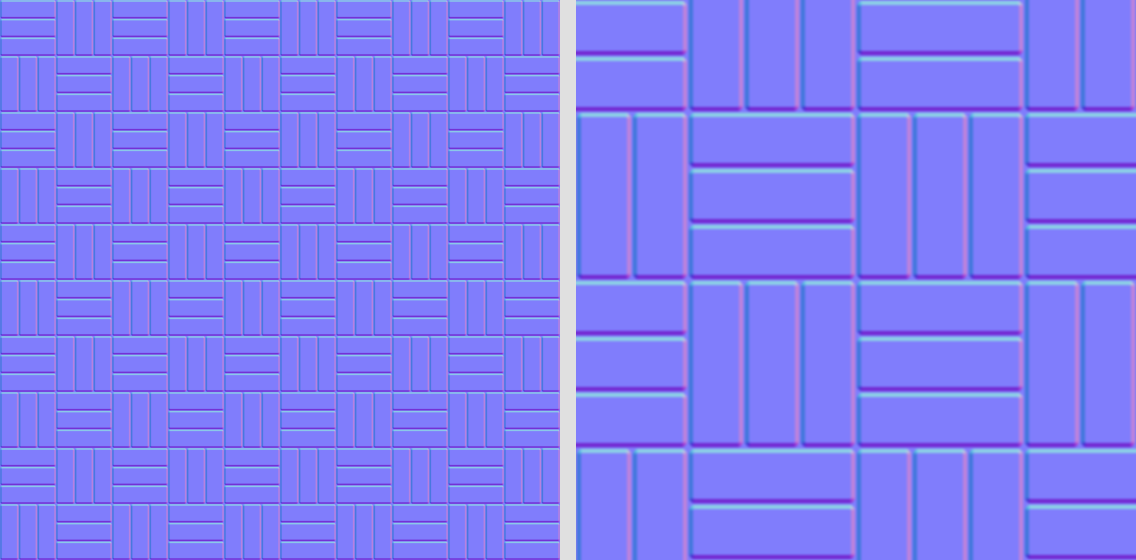
Left: the whole. Right: its middle third, enlarged.
Write a three.js fragment shader that draws this texture map.

```glsl
// Tangent-space normal map of basket-weave parquet: blocks of three planks in alternating directions
#define BLOCKS 10.0
#define PLANKS 3.0
// Lengths below are in block widths
#define GAP 0.005
#define BEVEL 0.025
#define SOFTNESS 0.009
#define CORNER_RADIUS 0.035
// Width of the smoothing filter, in canvas widths
#define FILTER_WIDTH 0.002
// Normal colours: flat face, shift per unit of tilt right and up, loss on any slope
#define FLAT_COLOUR vec3(0.50, 0.49, 0.99)
#define TILT_RIGHT vec3(0.24, 0.02, 0.0)
#define TILT_UP vec3(0.05, 0.33, 0.04)
#define SLOPE_DARKEN vec3(0.0, 0.0, 0.13)

varying vec2 vUv;

// Outward bevel direction in xy, bevel strength in z, for a rounded plank
vec3 plankBevel(vec2 p, vec2 halfSize) {
  vec2 q = max(abs(p) - halfSize + GAP + CORNER_RADIUS, 0.0);
  float len = length(q);
  float d = len - CORNER_RADIUS;
  vec2 outward = sign(p) * q / max(len, 0.0001);
  float strength = smoothstep(-BEVEL - SOFTNESS, -BEVEL + SOFTNESS, d)
                 * (1.0 - smoothstep(-SOFTNESS, SOFTNESS, d));
  return vec3(outward, strength);
}

vec3 parquetColour(vec2 uv) {
  vec2 grid = uv * BLOCKS;
  vec2 cell = floor(grid);
  vec2 p = fract(grid);

  // Even blocks stand upright: swap axes so planks always lie along x
  bool upright = mod(cell.x + cell.y, 2.0) < 0.5;
  if (upright) p = p.yx;

  // Split the block into planks, centred on the origin
  vec2 local = vec2(p.x - 0.5, (fract(p.y * PLANKS) - 0.5) / PLANKS);
  vec3 bevel = plankBevel(local, vec2(0.5, 0.5 / PLANKS));
  if (upright) bevel.xy = bevel.yx;

  // Encode the tilted surface as a normal colour
  vec3 shift = TILT_RIGHT * bevel.x + TILT_UP * bevel.y - SLOPE_DARKEN;
  return FLAT_COLOUR + shift * bevel.z;
}

void main() {
  // Box filter over a 3 by 3 grid of samples
  vec3 sum = vec3(0.0);
  for (int i = 0; i < 3; i++) {
    for (int j = 0; j < 3; j++) {
      vec2 offset = (vec2(float(i), float(j)) - 1.0) / 3.0;
      sum += parquetColour(vUv + offset * FILTER_WIDTH);
    }
  }
  gl_FragColor = vec4(sum / 9.0, 1.0);
}
```
